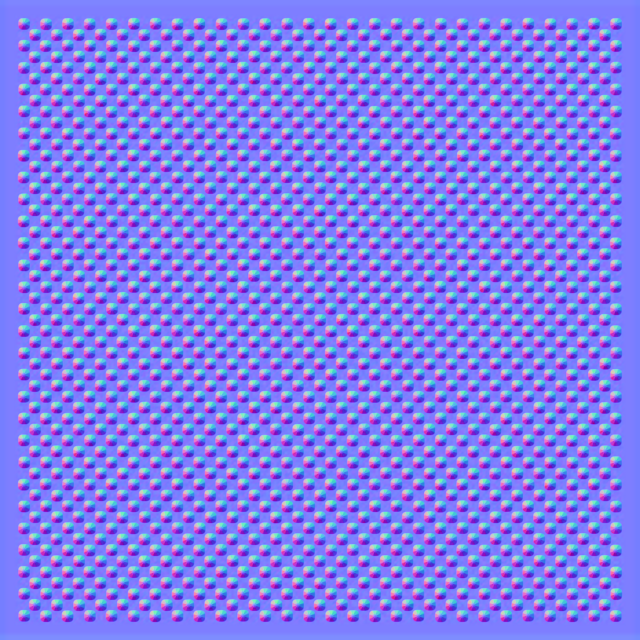
This texture map is drawn by a Shadertoy shader. Its source:

```glsl
const float LAST_STUD = 54.0;   // lattice indices run from 0 to 54 on both axes
const float MARGIN = 0.0375;
const float STUD_RADIUS = 0.54; // in lattice steps
const float PI = 3.14159;

float hash(vec2 p) {
    vec3 q = fract(vec3(p.xyx) * 0.1031);
    q += dot(q, q.yzx + 33.33);
    return fract((q.x + q.y) * q.z);
}

vec2 hash2(vec2 p) {
    return vec2(hash(p), hash(p + 71.7));
}

float valueNoise(vec2 p) {
    vec2 cell = floor(p);
    vec2 f = fract(p);
    f = f * f * (3.0 - 2.0 * f);
    float low = mix(hash(cell), hash(cell + vec2(1, 0)), f.x);
    float high = mix(hash(cell + vec2(0, 1)), hash(cell + vec2(1, 1)), f.x);
    return mix(low, high, f.y);
}

// Nearest lattice point whose indices add up to an even number
vec2 nearestStud(vec2 grid) {
    vec2 id = floor(grid + 0.5);
    vec2 offset = grid - id;
    if (mod(id.x + id.y, 2.0) > 0.5) {
        vec2 side = vec2(offset.x < 0.0 ? -1.0 : 1.0, offset.y < 0.0 ? -1.0 : 1.0);
        id += abs(offset.x) > abs(offset.y) ? vec2(side.x, 0) : vec2(0, side.y);
    }
    return id;
}

// Soft snapping of a direction to a number of flat facets
vec2 facetDirection(vec2 p, float facets, float turn) {
    float sector = (atan(p.y, p.x) + turn) * facets / (2.0 * PI);
    float snapped = floor(sector) + smoothstep(0.2, 0.8, fract(sector));
    float angle = snapped * 2.0 * PI / facets - turn;
    return vec2(cos(angle), sin(angle));
}

// Sideways tilt of a rounded stud, steeper on its left flank
vec2 studTilt(vec2 p, vec2 wear) {
    vec2 a = abs(p);
    float rim = pow(a.x * a.x * a.x + a.y * a.y * a.y, 1.0 / 3.0);
    vec2 fromApex = p + vec2(0.04, -0.02) + 0.12 * (wear - 0.5);
    float slope = smoothstep(-0.1, 0.55, length(fromApex));
    float body = 1.0 - smoothstep(0.84, 1.12, rim);
    vec2 outward = facetDirection(fromApex, 8.0, 0.2 * (wear.x - 0.5));
    outward.x *= outward.x > 0.0 ? 0.66 : 1.02;
    return outward * slope * body * (0.84 + 0.08 * (wear.y - 0.5));
}

// Faint diagonal unevenness of the plate
vec2 plateTilt(vec2 grid) {
    vec2 streak = vec2(grid.x + grid.y, 2.2 * (grid.y - grid.x));
    float n = valueNoise(streak * 1.9);
    float m = valueNoise(grid * 4.1 + 19.0);
    return 0.15 * vec2(n - 0.5, m - 0.5) + 0.08 * (n - 0.5);
}

// Shallow bevel along the canvas border
vec2 borderTilt(vec2 uv) {
    vec2 low = 1.0 - smoothstep(0.004, 0.014, uv);
    vec2 high = smoothstep(0.986, 0.996, uv);
    return vec2(0.07 * (low.x + high.x), 0.12 * low.y + 0.06 * high.y);
}

vec3 encodeNormal(vec2 tilt) {
    float up = sqrt(max(0.0, 1.0 - dot(tilt, tilt)));
    // Red grows toward the left, green toward the top
    return 0.5 + 0.5 * vec3(-tilt.x, tilt.y, up);
}

void mainImage(out vec4 fragColor, in vec2 fragCoord) {
    vec2 uv = fragCoord / iResolution.xy;
    vec2 grid = (uv - MARGIN) / (1.0 - 2.0 * MARGIN) * LAST_STUD;

    // Studs, each with a small shift and its own wear
    vec2 id = nearestStud(grid);
    vec2 wear = hash2(id + 5.0);
    vec2 shift = 0.06 * (hash2(id + 40.0) - 0.5);
    vec2 local = (grid - id - shift) / STUD_RADIUS;
    bool inside = min(id.x, id.y) > -0.5 && max(id.x, id.y) < LAST_STUD + 0.5;
    vec2 tilt = inside ? studTilt(local, wear) : vec2(0);

    // Plate unevenness fades out in the margin
    vec2 fromCentre = abs(grid - 0.5 * LAST_STUD);
    float reach = max(fromCentre.x, fromCentre.y) - 0.5 * LAST_STUD;
    tilt += plateTilt(grid) * (1.0 - smoothstep(0.2, 1.0, reach));
    tilt += borderTilt(uv) + vec2(0.015, -0.015);

    fragColor = vec4(encodeNormal(tilt), 1.0);
}
```
